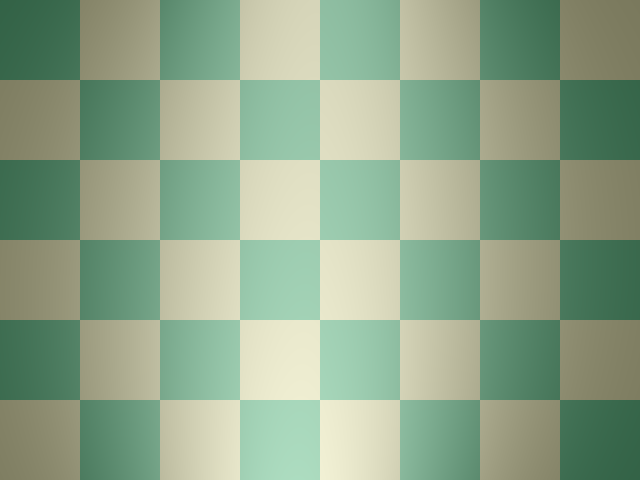
A Shadertoy shader for this pattern:

```glsl
// Checkerboard of cream and green squares under a soft vertical glow.
// The glow is a bell curve across the canvas, strongest at the bottom and
// widest near mid height; its light is added equally to both square colours.

#define CELLS vec2(8.0, 6.0)
#define CREAM vec3(0.470, 0.466, 0.356)
#define GREEN vec3(0.190, 0.376, 0.266)
#define GLOW_BOTTOM 0.486
#define GLOW_TOP 0.368
#define AXIS_BOTTOM 0.465
#define AXIS_TOP 0.495
#define GLOW_WIDTH 0.33
#define WIDEST_HEIGHT 0.47
#define NARROWING 0.25

const float PI = 3.14159265;

// 1 on even squares, 0 on odd ones, with edges one pixel wide
float checker(vec2 cell, vec2 pixel) {
    vec2 side = clamp(sin(PI * cell) / (0.5 * PI * pixel), -1.0, 1.0);
    return 0.5 + 0.5 * side.x * side.y;
}

// Added light: a bell across x whose axis, width and height vary with y
float glow(vec2 uv) {
    float fromWidest = uv.y - WIDEST_HEIGHT;
    float width = GLOW_WIDTH - NARROWING * fromWidest * fromWidest;
    float offset = (uv.x - mix(AXIS_BOTTOM, AXIS_TOP, uv.y)) / width;
    return mix(GLOW_BOTTOM, GLOW_TOP, uv.y) * exp(-offset * offset);
}

void mainImage(out vec4 fragColor, in vec2 fragCoord) {
    vec2 uv = fragCoord / iResolution.xy;
    vec2 pixel = CELLS / iResolution.xy;

    vec3 color = mix(GREEN, CREAM, checker(uv * CELLS, pixel));
    color += glow(uv);

    fragColor = vec4(clamp(color, 0.0, 1.0), 1.0);
}
```
